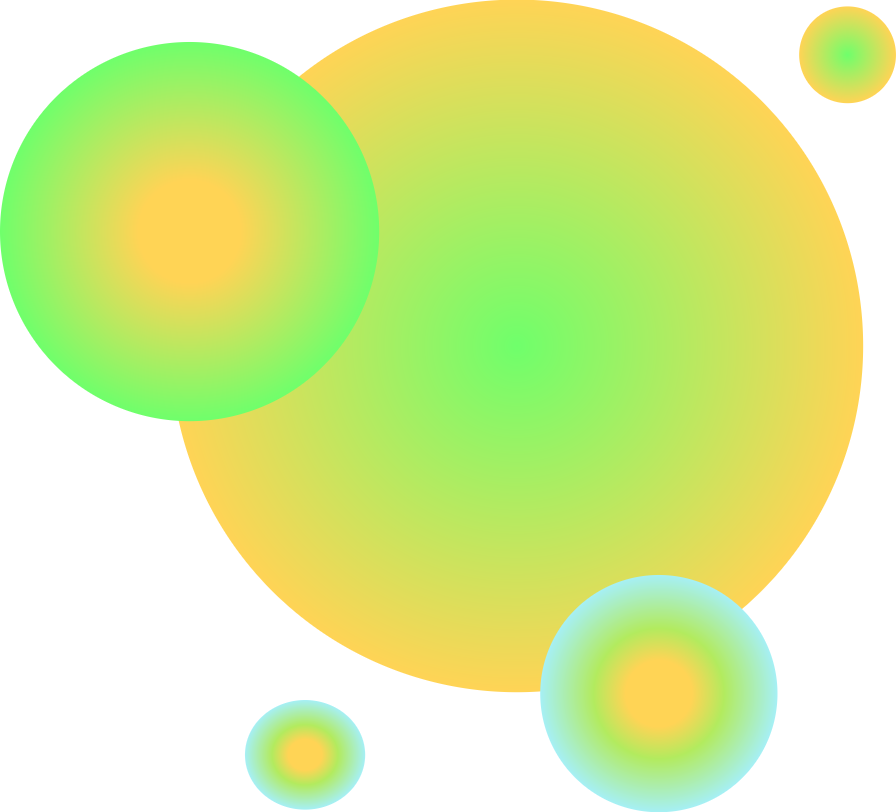
Give the GLSL for this background, as a WebGL 1 fragment shader.

```glsl
precision highp float;
// Five overlapping discs with radial gradients on white.
// Each disc is an ellipse distance, normalized to 1 at its rim, which drives
// both the colour ramp and an antialiased coverage mask.
uniform vec2 u_resolution;

const vec3 GREEN = vec3(0.435, 1.0, 0.42);
const vec3 YELLOW = vec3(1.0, 0.83, 0.335);
const vec3 LIME = vec3(0.70, 0.92, 0.37);
const vec3 CYAN = vec3(0.65, 0.94, 0.96);

// Distance from the centre, as a fraction of the radii
float rimFraction(vec2 p, vec2 center, vec2 radii) {
  return length((p - center) / radii);
}

// Smooth coverage, about one pixel wide at the rim
float coverage(float t, float radius) {
  return clamp(0.5 + (1.0 - t) * radius * u_resolution.y, 0.0, 1.0);
}

vec3 greenCore(float t) {
  return mix(GREEN, YELLOW, clamp(t, 0.0, 1.0));
}

vec3 greenRim(float t) {
  return mix(YELLOW, GREEN, clamp((t - 0.27) / 0.73, 0.0, 1.0));
}

vec3 cyanRim(float t) {
  vec3 inner = mix(YELLOW, LIME, clamp((t - 0.28) / 0.27, 0.0, 1.0));
  return mix(inner, CYAN, clamp((t - 0.55) / 0.45, 0.0, 1.0));
}

void main() {
  // Canvas height is one unit
  vec2 p = gl_FragCoord.xy / u_resolution.y;
  vec3 color = vec3(1.0);

  // Large disc and its small echo in the upper right corner
  float t = rimFraction(p, vec2(0.6365, 0.574), vec2(0.4265));
  color = mix(color, greenCore(t), coverage(t, 0.4265));
  t = rimFraction(p, vec2(1.0438, 0.9325), vec2(0.0596));
  color = mix(color, greenCore(t), coverage(t, 0.0596));

  // Green-rimmed disc in the upper left
  t = rimFraction(p, vec2(0.2335, 0.7148), vec2(0.2335));
  color = mix(color, greenRim(t), coverage(t, 0.2335));

  // Cyan-rimmed disc and flattened ellipse along the bottom
  t = rimFraction(p, vec2(0.8114, 0.1458), vec2(0.1461));
  color = mix(color, cyanRim(t), coverage(t, 0.1461));
  t = rimFraction(p, vec2(0.3757, 0.0704), vec2(0.074, 0.0675));
  color = mix(color, cyanRim(t), coverage(t, 0.07));

  gl_FragColor = vec4(color, 1.0);
}
```
